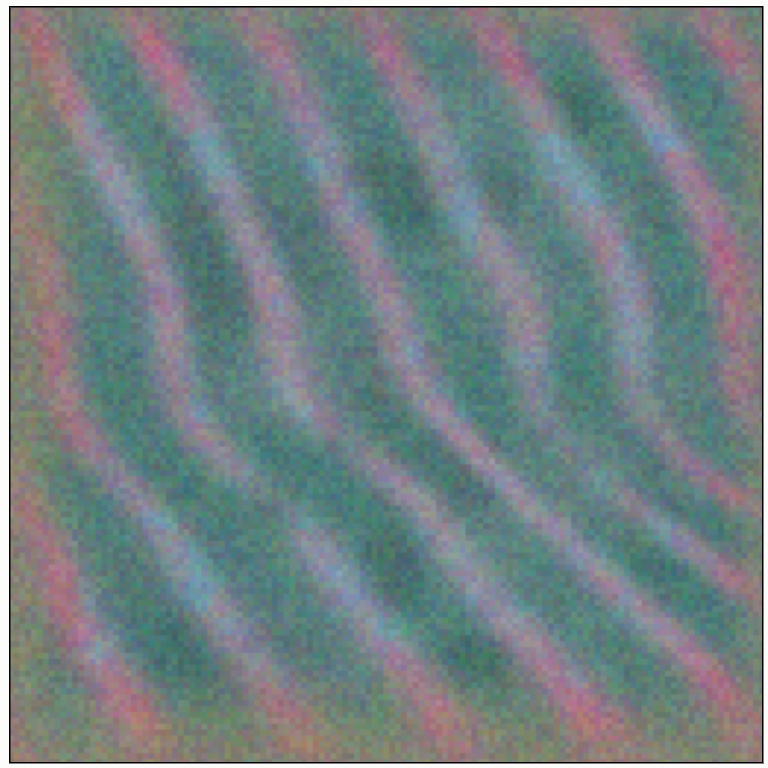
Reproduce this background procedurally as a WebGL 2 fragment shader.

```glsl
#version 300 es
precision highp float;
// Blurred teal and lilac diagonal waves in coarse grainy cells, inside a thin black frame.

uniform vec2 u_resolution;
out vec4 outColor;

const vec2 PANEL_MIN = vec2(7.0, 4.0) / 512.0;
const vec2 PANEL_MAX = vec2(508.0, 507.0) / 512.0;
const float FRAME_WIDTH = 1.0 / 512.0;
const float CELLS = 128.0;
const float GRAIN = 0.105;
const float SPACING = 0.153;
const float SPREAD = 0.05;
const float RIDGE_SHARPNESS = 1.9;

const vec3 PAPER = vec3(0.99, 0.99, 0.98);
const vec3 INK = vec3(0.01, 0.0, 0.01);
const vec3 TEAL = vec3(0.30, 0.48, 0.465);
const vec3 SLATE = vec3(0.42, 0.53, 0.53);
const vec3 LILAC = vec3(0.58, 0.54, 0.60);
const vec3 PINK = vec3(0.70, 0.39, 0.52);
const vec3 SKY = vec3(0.44, 0.64, 0.71);
const vec3 OLIVE = vec3(0.50, 0.52, 0.42);
const vec3 ORANGE = vec3(0.67, 0.49, 0.38);
const vec3 HAZE = vec3(0.52, 0.51, 0.46);

vec3 hash3(vec2 p) {
    vec3 q = fract(p.xyx * vec3(0.1031, 0.1030, 0.0973));
    q += dot(q, q.yxz + 33.33);
    return fract((q.xxy + q.yzz) * q.zyx);
}

// Three-channel value noise
vec3 noise3(vec2 p) {
    vec2 i = floor(p), f = smoothstep(0.0, 1.0, fract(p));
    return mix(mix(hash3(i), hash3(i + vec2(1, 0)), f.x),
               mix(hash3(i + vec2(0, 1)), hash3(i + vec2(1, 1)), f.x), f.y);
}

float bump(float x, float width) {
    return exp(-x * x / (width * width));
}

float blob(vec2 p, vec2 center, vec2 size) {
    vec2 d = (p - center) / size;
    return exp(-dot(d, d));
}

// Stripe number at p, with p.y measured down from the top
float stripePhase(vec2 p) {
    float t = p.y;
    float base = 0.01 + 0.56 * t - 0.075 * bump(t - 0.54, 0.14)
               + 0.035 * smoothstep(0.75, 0.95, t);
    float spacing = SPACING + SPREAD * smoothstep(0.5, 0.95, t);
    float bend = 0.04 * blob(p, vec2(0.54, 0.62), vec2(0.15, 0.12))
               - 0.03 * blob(p, vec2(0.95, 0.64), vec2(0.14, 0.12))
               + 0.02 * blob(p, vec2(0.70, 0.43), vec2(0.10, 0.12))
               - 0.02 * blob(p, vec2(0.45, 0.29), vec2(0.20, 0.10));
    float wobble = 0.008 * (noise3(p * 8.0 + 4.0).x - 0.5);
    return (p.x - base - bend + wobble) / spacing;
}

vec3 waves(vec2 p) {
    float phase = stripePhase(p);
    float stripe = floor(phase + 0.5);
    float ridge = pow(0.5 + 0.5 * cos(6.2831853 * phase), RIDGE_SHARPNESS);
    vec3 drift = noise3(p * 8.0 + 19.0);
    vec3 bead = noise3(vec2(stripe * 5.0 + 40.0, p.y * 22.0));
    vec3 fleck = noise3(p * 28.0 + 60.0);

    // Ridges fade where stripes meet
    float fade = 0.85 * blob(p, vec2(0.78, 0.57), vec2(0.08, 0.09))
               + 0.7 * blob(p, vec2(0.34, 0.67), vec2(0.06, 0.05))
               + 0.5 * blob(p, vec2(0.43, 0.58), vec2(0.05, 0.04));
    ridge *= (1.0 - min(fade, 1.0)) * (0.75 + 0.4 * drift.x);

    // Pale middles, pink ends and small blue beads along the ridges
    float rim = min(min(p.x, 1.0 - p.x), min(p.y, 1.0 - p.y));
    float ends = 1.0 - smoothstep(0.04, 0.16, rim);
    float pink = clamp(ends * (0.3 + 0.6 * bead.x) + 0.35 * bead.z * fleck.z, 0.0, 0.85);
    float rows = max(bump(p.y - 0.23, 0.08), bump(p.y - 0.72, 0.11));
    float blue = smoothstep(0.5, 0.95, fleck.x) * (0.5 + 0.4 * rows) + 0.4 * rows * bead.y;
    vec3 crest = mix(LILAC, PINK, pink);
    crest = mix(crest, SKY, clamp(blue, 0.0, 0.75) * (1.0 - 0.8 * ends));

    // Valleys vary in depth and turn olive and orange to the left and below
    float warm = max(1.0 - smoothstep(0.01, 0.13, p.x), smoothstep(0.84, 1.0, p.y));
    vec3 valley = mix(TEAL, SLATE, smoothstep(0.2, 1.0, drift.y) * 0.6);
    valley *= 1.0 - 0.12 * smoothstep(0.55, 0.95, drift.z) * (1.0 - ends);
    valley = mix(valley, OLIVE, 0.8 * warm);
    crest = mix(crest, ORANGE, 0.75 * warm * drift.z);
    vec3 color = mix(valley, crest, clamp(ridge, 0.0, 1.0));

    // Contrast drops close to the frame
    float haze = 1.0 - smoothstep(0.0, 0.07, rim);
    return mix(color, HAZE, 0.6 * haze);
}

void main() {
    vec2 uv = gl_FragCoord.xy / u_resolution;
    float pixel = 1.0 / min(u_resolution.x, u_resolution.y);

    // Coarse cells with softened joins
    vec2 grid = (uv - PANEL_MIN) / (PANEL_MAX - PANEL_MIN) * CELLS;
    vec2 cell = floor(grid) + smoothstep(0.15, 0.85, fract(grid));
    vec2 p = cell / CELLS;
    p.y = 1.0 - p.y;
    vec3 color = waves(p);
    color += GRAIN * (noise3(cell + 200.0) - 0.5);
    color += 0.05 * (noise3(cell * 0.4 + 90.0) - 0.5);

    // Frame line and paper margin
    vec2 halfSize = 0.5 * (PANEL_MAX - PANEL_MIN);
    vec2 d = abs(uv - 0.5 * (PANEL_MIN + PANEL_MAX)) - halfSize;
    float outside = max(d.x, d.y);
    color = mix(color, INK, smoothstep(-0.5 * pixel, 0.5 * pixel, outside));
    float margin = outside - FRAME_WIDTH;
    color = mix(color, PAPER, smoothstep(-0.5 * pixel, 0.5 * pixel, margin));
    outColor = vec4(color, 1.0);
}
```
